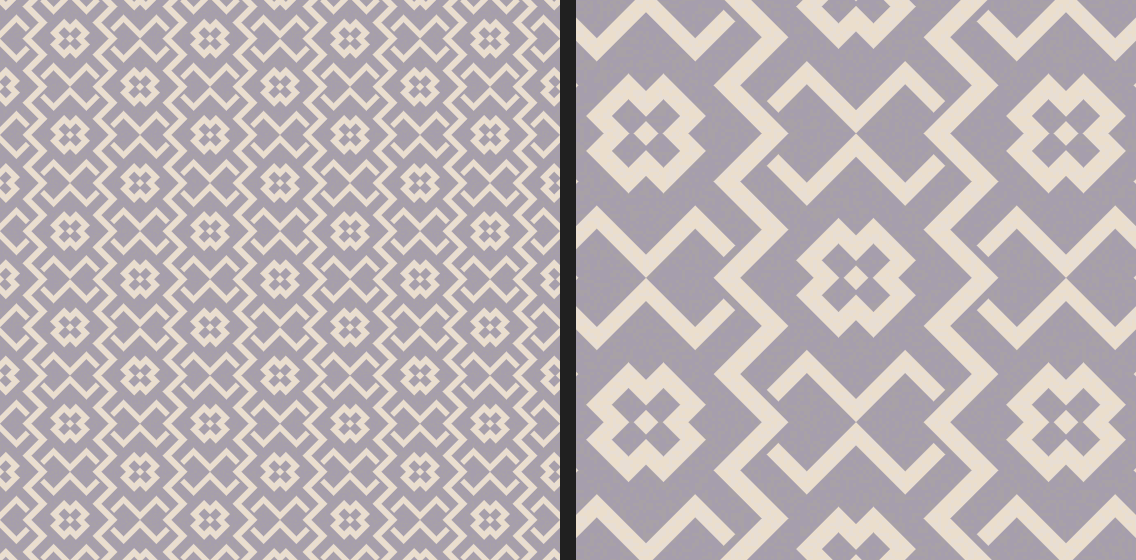
Left, the full canvas; right, a detail of the centre.
Write a three.js fragment shader that draws this pattern.

```glsl
varying vec2 vUv;

const float UNITS = 768.0;       // design units across the canvas
const float COLUMN = 96.0;       // spacing of motif columns
const float PERIOD = 132.0;      // vertical repeat within a column
const float ROSETTE_BASE = 55.0; // height of the lowest rosette
const float ZIGZAG_LEG = 22.0;

float hash(vec2 p) {
  vec3 q = fract(p.xyx * 0.1031);
  q += dot(q, q.yzx + 33.33);
  return fract((q.x + q.y) * q.z);
}

float box(vec2 p, vec2 halfSize) {
  vec2 d = abs(p) - halfSize;
  return length(max(d, 0.0)) + min(max(d.x, d.y), 0.0);
}

// Turn the axes by 45 degrees
vec2 diagonal(vec2 p) {
  return vec2(p.x + p.y, p.y - p.x) * 0.70710678;
}

float plusShape(vec2 p, float reach, float halfWidth) {
  return min(box(p, vec2(reach, halfWidth)), box(p, vec2(halfWidth, reach)));
}

// Outlined diagonal cross with a small diamond in the middle
float rosette(vec2 p, float reach, float halfWidth, float band) {
  vec2 r = diagonal(p);
  float outer = plusShape(r, reach, halfWidth);
  float inner = plusShape(r, reach - band, halfWidth - band);
  return min(max(outer, -inner), box(r, vec2(4.0)));
}

// Two mirrored chevrons touching at the centre, with hooked ends
float hookedCross(vec2 p, float reach, float hook, float band) {
  vec2 r = diagonal(abs(p));
  float arm = box(r - vec2(reach, band) * 0.5, vec2(reach, band) * 0.5);
  vec2 hookCentre = vec2(reach - band * 0.5, (band - hook) * 0.5);
  float tip = box(r - hookCentre, vec2(band, band + hook) * 0.5);
  return min(arm, tip);
}

// Vertical zigzag on both sides of a column, bulging outward at y = 0
float zigzag(vec2 p, float leg, float halfWidth) {
  float wave = abs(mod(p.y + leg, 2.0 * leg) - leg);
  float centre = 0.5 * COLUMN + 0.5 * leg - wave;
  return (abs(abs(p.x) - centre) - halfWidth) * 0.70710678;
}

void main() {
  vec2 p = vUv * UNITS;
  float pixel = max(fwidth(p.x), 0.0001);

  // Neighbouring columns are shifted by half a repeat
  float column = floor(p.x / COLUMN + 0.5);
  float x = p.x - column * COLUMN;
  float shift = (1.0 - mod(column, 2.0)) * 0.5 * PERIOD;
  float y = p.y - ROSETTE_BASE - shift;
  vec2 rosettePos = vec2(x, mod(y + 0.5 * PERIOD, PERIOD) - 0.5 * PERIOD);
  vec2 crossPos = vec2(x, mod(y, PERIOD) - 0.5 * PERIOD);

  float d = rosette(rosettePos, 25.0, 13.7, 8.3);
  d = min(d, hookedCross(crossPos, 39.3, 18.4, 7.5));
  d = min(d, zigzag(vec2(x, y), ZIGZAG_LEG, 6.1));
  float line = clamp(0.5 - d / pixel, 0.0, 1.0);

  // Faint speckle between two close tints
  float grain = hash(floor(vUv * 512.0));
  vec3 ground = mix(vec3(0.65, 0.62, 0.68), vec3(0.66, 0.63, 0.65), step(0.62, grain));
  vec3 cream = mix(vec3(0.92, 0.87, 0.80), vec3(0.91, 0.87, 0.83), step(0.55, grain));
  gl_FragColor = vec4(mix(ground, cream, line), 1.0);
}
```
